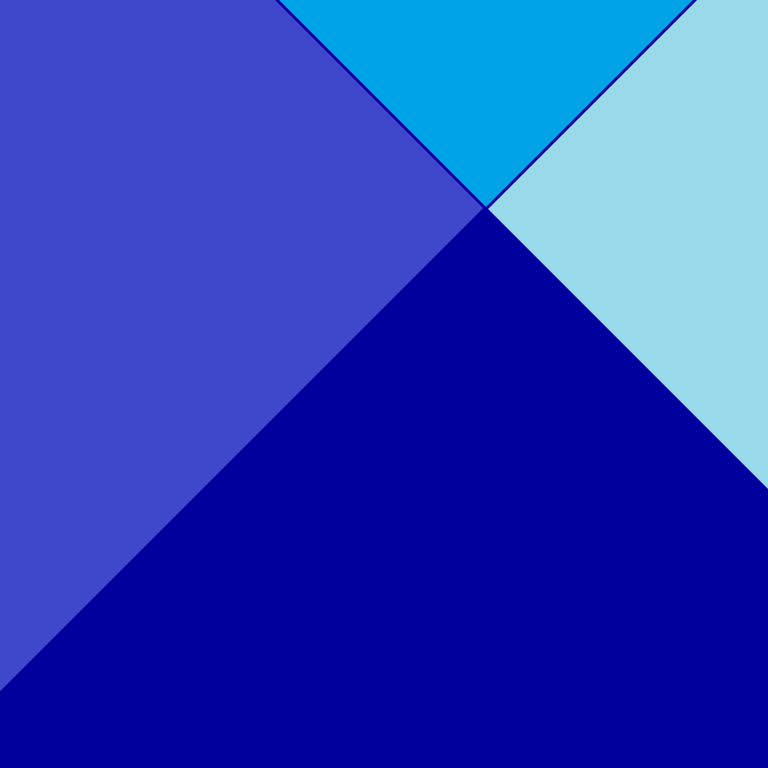
Reproduce this background procedurally as a three.js fragment shader.

```glsl
// Flat blue background split by two crossing diagonals into coloured wedges.
varying vec2 vUv;

const vec3 NAVY   = vec3(0.0, 0.0, 0.61);
const vec3 INDIGO = vec3(0.247, 0.282, 0.8);
const vec3 SKY    = vec3(0.0, 0.635, 0.91);
const vec3 PALE   = vec3(0.6, 0.851, 0.918);

// Edge positions along the two diagonal coordinates
const float INDIGO_RISE = -0.0999; // lower edge of the left wedge
const float SKY_RISE    = -0.0977; // right edge of the top wedge
const float PALE_RISE   = -0.0924; // upper edge of the right wedge
const float INDIGO_FALL = 1.3581;  // upper edge of the left wedge
const float UPPER_FALL  = 1.3633;  // lower edge of the top and right wedges
const float SOFTNESS    = 0.0012;  // half-width of the smoothed edges

// 0 below the edge, 1 above it
float above(float edge, float value) {
  return smoothstep(edge - SOFTNESS, edge + SOFTNESS, value);
}

void main() {
  // rise is constant along rising diagonals, fall along falling ones
  float rise = vUv.x - vUv.y;
  float fall = vUv.x + vUv.y;

  // Wedge coverage; the gaps between wedges show as thin navy lines
  float upper = above(UPPER_FALL, fall);
  float left  = (1.0 - above(INDIGO_RISE, rise)) * (1.0 - above(INDIGO_FALL, fall));
  float top   = (1.0 - above(SKY_RISE, rise)) * upper;
  float right = above(PALE_RISE, rise) * upper;

  // Paint the wedges over the base
  vec3 color = NAVY;
  color = mix(color, INDIGO, left);
  color = mix(color, SKY, top);
  color = mix(color, PALE, right);
  gl_FragColor = vec4(color, 1.0);
}
```
